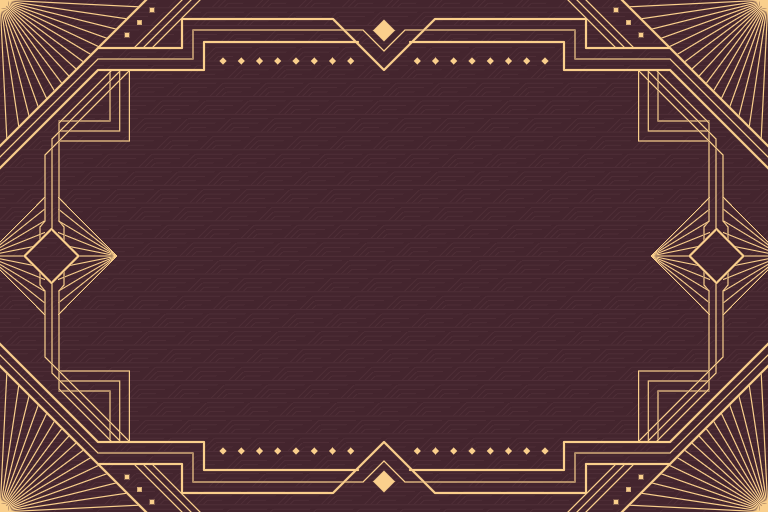
Write a WebGL 2 fragment shader that draws this background.

```glsl
#version 300 es
precision highp float;

uniform vec2 u_resolution;
out vec4 fragColor;

float unitsPerPixel;

float segment(vec2 p, vec2 a, vec2 b) {
    vec2 ab = b - a;
    return length(p - a - ab * clamp(dot(p - a, ab) / dot(ab, ab), 0.0, 1.0));
}

float polyline(vec2 p, vec2 v[5]) {
    float d = 1e3;
    for (int i = 0; i < 4; i++) d = min(d, segment(p, v[i], v[i + 1]));
    return d;
}

float fill(float d) {
    return clamp(0.5 - d / unitsPerPixel, 0.0, 1.0);
}

// Antialiased line that keeps its true weight when thinner than a pixel
float stroke(float d, float width) {
    return min(fill(d - width * 0.5), width / unitsPerPixel);
}

float diamond(vec2 p, float radius) {
    return (abs(p.x) + abs(p.y) - radius) * 0.7071;
}

// Faint rows of nested slanted steps
float weave(vec2 p) {
    float h = mod(p.y - 185.3, 17.75);
    float u = mod(p.x + p.y, 43.3);
    float lines = stroke(min(h, 17.75 - h), 0.8);
    for (int i = 0; i < 3; i++) {
        float k = float(i);
        float level = 4.4 * (k + 1.0);
        float start = 6.0 * k + 3.0;
        float slant = stroke(abs(u - start) * 0.7071, 0.7);
        float tread = stroke(abs(h - level), 0.7);
        lines = max(lines, slant * step(level, h));
        lines = max(lines, tread * step(start, u) * step(u, 40.0 - 5.0 * k));
    }
    return lines;
}

void main() {
    // Canvas is 768 by 512 units, folded into one quadrant
    vec2 p = gl_FragCoord.xy / u_resolution * vec2(768.0, 512.0);
    p.y = 512.0 - p.y;
    unitsPerPixel = 768.0 / u_resolution.x;
    vec2 q = vec2(384.0, 256.0) - abs(p - vec2(384.0, 256.0));

    // Stepped frame and corner bands
    float thick = min(
        polyline(q, vec2[5](vec2(98, 48), vec2(182, 48), vec2(182, 19), vec2(333, 19), vec2(384, 70))),
        polyline(q, vec2[5](vec2(98, 70), vec2(204, 70), vec2(204, 42), vec2(357, 42), vec2(358, 42))));
    thick = min(thick, segment(q, vec2(-2, 148), vec2(148, -2)));
    thick = min(thick, segment(q, vec2(-2, 170), vec2(98, 70)));
    float thin = polyline(q, vec2[5](vec2(98, 59), vec2(193, 59), vec2(193, 30), vec2(363, 30), vec2(384, 51)));
    thin = min(thin, segment(q, vec2(-2, 159), vec2(98, 59)));

    // Triple side rails, their diagonals and nested brackets
    for (int i = 0; i < 3; i++) {
        float k = float(i);
        float sum = 182.0 + 9.0 * k;
        float x = 59.0 - 7.0 * k;
        float jog = x + 5.0 * (1.0 - k);
        vec2 corner = vec2(110.0 + 9.7 * k, 121.0 + 10.0 * k);
        thin = min(thin, segment(q, vec2(sum, 0), vec2(sum - 48.0, 48)));
        thin = min(thin, polyline(q, vec2[5](vec2(sum - 71.0, 71), vec2(x, sum - x),
            vec2(x, 221), vec2(jog, 227), vec2(jog, 243))));
        thin = min(thin, segment(q, vec2(corner.x, 71), corner));
        thin = min(thin, segment(q, corner, vec2(59, corner.y)));
    }
    float gold = max(stroke(thick, 2.2), stroke(thin, 1.2));

    // Corner sunburst
    float rayDensity = 10.186;
    float ray = abs(fract(atan(q.y, q.x) * rayDensity) - 0.5) / rayDensity * length(q);
    gold = max(gold, fill(ray - 0.6) * step(q.x + q.y, 146.0));
    gold = max(gold, fill(length(q) - 9.0));

    // Paired side fans around a hollow diamond
    vec2 side = q - vec2(51.5, 256);
    float reach = 65.5 - abs(side.x);
    float slope = abs(side.y) / max(reach, 0.01);
    float spoke = abs(fract(slope * 5.0 + 0.5) - 0.5) * 0.2 * reach * inversesqrt(1.0 + slope * slope);
    float fanMask = step(7.0, abs(side.x)) * step(0.0, reach) * step(slope, 1.02);
    gold = max(gold, fill(spoke - 0.55) * fanMask);
    float ring = diamond(side, 27.0);
    gold *= 1.0 - fill(ring);
    gold = max(gold, stroke(abs(ring), 2.2));

    // Centre gem, beads and corner squares
    gold = max(gold, fill(diamond(q - vec2(384, 30.5), 11.0)));
    float bead = clamp(round((q.x - 223.0) / 18.25), 0.0, 7.0);
    gold = max(gold, fill(diamond(q - vec2(223.0 + bead * 18.25, 61), 3.6)));
    float tile = clamp(round((q.x - 127.0) / 12.5), 0.0, 2.0);
    vec2 offset = abs(q - vec2(127.0 + tile * 12.5, 35.0 - tile * 12.5));
    gold = max(gold, fill(max(offset.x, offset.y) - 2.3));

    vec3 plum = mix(vec3(0.265, 0.147, 0.18), vec3(0.36, 0.22, 0.26), weave(p) * 0.6);
    fragColor = vec4(mix(plum, vec3(0.98, 0.81, 0.55), gold), 1.0);
}
```
